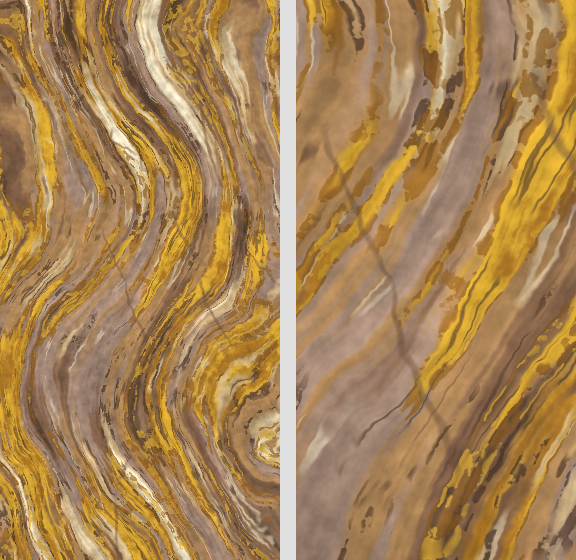
Left: the whole. Right: its middle third, enlarged.
A Shadertoy shader for this texture:

```glsl
// Flowing marbled bands of gold, tan, mauve and cream stone, swept in a tall S curve.

const vec3 TAN = vec3(0.68, 0.52, 0.34);
const vec3 MAUVE = vec3(0.64, 0.53, 0.46);
const vec3 BROWN = vec3(0.50, 0.37, 0.28);
const vec3 UMBER = vec3(0.29, 0.21, 0.16);
const vec3 RUST = vec3(0.52, 0.34, 0.12);
const vec3 OCHRE = vec3(0.71, 0.49, 0.16);
const vec3 GOLD = vec3(0.81, 0.63, 0.19);
const vec3 CREAM = vec3(0.79, 0.68, 0.50);
const vec3 IVORY = vec3(0.93, 0.88, 0.76);

const float WAVE_HEIGHT = 0.18;   // sideways sweep, in canvas widths
const float WAVE_LENGTH = 1.4;
const float WAVE_CREST = 1.25;    // height of the rightmost bend
const float WAVE_LEAN = 0.2;      // crest drops towards the right
const vec2 BAND_FREQ = vec2(10.0, 1.0);
const float GAIN = 0.6;
const float TAU = 6.2831853;

float hash(vec2 p) {
    vec3 q = fract(vec3(p.xyx) * 0.1031);
    q += dot(q, q.yzx + 33.33);
    return fract((q.x + q.y) * q.z);
}

float cornerSlope(vec2 cell, vec2 d) {
    float a = TAU * hash(cell);
    return dot(vec2(cos(a), sin(a)), d);
}

float gradientNoise(vec2 p) {
    vec2 i = floor(p), f = fract(p);
    vec2 u = f * f * f * (f * (f * 6.0 - 15.0) + 10.0);
    vec2 e = vec2(1.0, 0.0);
    return mix(mix(cornerSlope(i, f), cornerSlope(i + e, f - e), u.x),
               mix(cornerSlope(i + e.yx, f - e.yx), cornerSlope(i + 1.0, f - 1.0), u.x), u.y);
}

// Layered noise scaled to a spread of about one
float fbm(vec2 p) {
    float sum = 0.0, amp = 3.8;
    for (int i = 0; i < 4; i++) {
        sum += amp * gradientNoise(p);
        p = p * 2.03 + vec2(17.3, 9.1);
        amp *= GAIN;
    }
    return sum;
}

// Coordinate across the stream: constant along each band
float streamCoord(vec2 p) {
    float side = 2.0 * p.x - 1.0;
    float height = WAVE_HEIGHT * (1.0 - 0.45 * side * side);
    float phase = TAU * (p.y - WAVE_CREST + WAVE_LEAN * (p.x - 0.6)) / WAVE_LENGTH;
    float unrest = 1.0 + smoothstep(0.5, 1.0, abs(side)) + smoothstep(1.7, 2.0, p.y);
    float s = p.x - height * cos(phase);
    s += 0.09 * unrest * gradientNoise(p * vec2(2.6, 1.5) + 4.7);
    s += 0.035 * unrest * gradientNoise(p * vec2(6.0, 4.0) + 21.0);
    return s + 0.0022 * fbm(p * 14.0 + 8.0);
}

float bandField(vec2 flow, float seed) {
    return fbm(flow * BAND_FREQ + seed * vec2(13.7, 7.9));
}

float cover(float field, float level, float softness) {
    return smoothstep(level - softness, level + softness, field);
}

// Thin line where a field passes through a level
float contour(float field, float level, float width) {
    return 1.0 - smoothstep(0.2 * width, width, abs(field - level));
}

// Grains that crowd together along a contour
float crust(float line, float grain) {
    return line * cover(grain + 1.6 * line, 1.3, 0.4);
}

void mainImage(out vec4 fragColor, in vec2 fragCoord) {
    vec2 p = fragCoord / iResolution.x;
    vec2 flow = vec2(streamCoord(p), p.y);
    float cloud = fbm(p * 5.0 + 31.0);
    float grain = fbm(p * 30.0 + 3.0);
    float striae = fbm(flow * vec2(32.0, 2.4) + 50.0);

    // Tan and mauve ground
    vec3 col = mix(TAN, MAUVE, cover(bandField(flow, 1.0), 0.25, 0.5));

    // Gold, richer at the left
    float gold = bandField(flow, 2.0) + 0.4 * smoothstep(0.55, 0.0, p.x) - 0.06 + 0.15 * cloud;
    vec3 goldTone = mix(OCHRE, GOLD, cover(striae + cloud + 0.4 * grain, 0.0, 1.3));
    col = mix(col, goldTone, cover(gold, 0.36, 0.45));

    // Cream ribbons with ivory cores
    float cream = bandField(flow, 3.0) + 0.1 * cloud;
    vec3 creamTone = mix(CREAM, IVORY, cover(cream, 1.7, 0.5));
    col = mix(col, creamTone, cover(cream, 0.85, 0.4));

    // Brown ribbons, gathering at the upper right
    float corner = smoothstep(0.75, 1.0, p.x) * smoothstep(0.9, 1.6, p.y);
    float brown = bandField(flow, 4.0) + 0.6 * corner * (1.0 + cloud) + 0.15 * cloud;
    vec3 brownTone = mix(BROWN, UMBER, cover(brown, 2.1, 0.7));
    col = mix(col, brownTone, 0.88 * cover(brown, 0.85, 0.45));

    // Sparse long seams, dark and pale, drawn along the stream
    float thread = fbm(flow * vec2(8.0, 0.8) + 71.0);
    float darkSeam = contour(thread, 0.75, 0.22) * cover(cloud, 0.2, 0.5);
    col = mix(col, UMBER, 0.6 * darkSeam);
    float paleSeam = contour(thread, -0.8, 0.24) * cover(-cloud, 0.2, 0.5);
    col = mix(col, IVORY, 0.55 * paleSeam);

    // Grainy crusts: umber beside cream, rust and bright gold beside gold
    float patches = cover(fbm(p * 3.0 + 90.0), 0.0, 0.5);
    col = mix(col, UMBER, 0.75 * patches * crust(contour(cream, 0.55, 0.45), grain));
    col = mix(col, RUST, 0.7 * crust(contour(gold, 0.3, 0.5), grain));
    col = mix(col, GOLD * 1.06, 0.7 * crust(contour(gold, 0.75, 0.5), -grain));

    // Sparse thin veins crossing the bands
    vec2 across = vec2(p.x + 0.45 * p.y, 0.35 * p.y) * 1.9 + 0.016 * cloud;
    float vein = contour(gradientNoise(across + 6.3), 0.0, 0.014);
    col = mix(col, BROWN * 0.85, 0.5 * vein * cover(cloud, -0.2, 0.9));

    // Fine streaks, cloudy wash and speckle
    col *= 1.0 + 0.04 * striae + 0.025 * cloud + 0.035 * grain;
    fragColor = vec4(clamp(col, 0.0, 1.0), 1.0);
}
```
